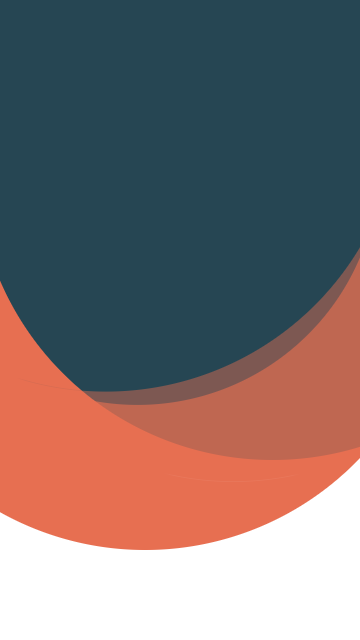
This background is drawn by a Shadertoy shader. Its source:

```glsl
// Layered round bowls in teal, translucent brown and coral over a white ground.

const vec3 WHITE = vec3(1.0);
const vec3 CORAL = vec3(0.906, 0.435, 0.318);
const vec3 TEAL  = vec3(0.149, 0.275, 0.325);

// Signed distance to a disc whose sides run straight up from its centre.
float bowl(vec2 p, vec2 centre, float radius) {
    vec2 q = p - centre;
    return length(vec2(q.x, min(q.y, 0.0))) - radius;
}

// Smooth coverage of the inside of a shape.
float cover(float dist, float pixel) {
    return clamp(0.5 - dist / pixel, 0.0, 1.0);
}

// Thin line along a shape's edge, fading out at both ends of a span in x.
float seam(float dist, float x, vec2 span, float pixel) {
    float fade = smoothstep(span.x, span.x + 0.04, x)
               * (1.0 - smoothstep(span.y - 0.04, span.y, x));
    return cover(abs(dist) - 0.001, pixel) * fade;
}

void mainImage(out vec4 fragColor, in vec2 fragCoord) {
    // Canvas width is one unit
    float pixel = 1.0 / iResolution.x;
    vec2 p = fragCoord * pixel;

    // Bowl edges
    float outer = bowl(p, vec2(0.403, 1.075), 0.825);
    float inner = bowl(p, vec2(0.757, 1.324), 0.824);
    float upper = bowl(p, vec2(0.294, 1.512), 0.822);
    float lower = bowl(p, vec2(0.382, 1.324), 0.671);
    float crease = bowl(p, vec2(0.648, 1.250), 0.810);

    // Coral bowl with faint creases
    vec3 coral = mix(CORAL, TEAL, 0.08 * seam(upper, p.x, vec2(0.04, 0.26), pixel));
    coral = mix(coral, WHITE, 0.06 * seam(crease, p.x, vec2(0.45, 0.84), pixel));

    // Coral tints over teal, stronger below each curve
    float tint = mix(0.45, 0.0, cover(upper, pixel));
    tint = mix(0.795, tint, cover(lower, pixel));
    vec3 inside = mix(TEAL, CORAL, tint);

    // Stack the layers
    vec3 color = mix(WHITE, coral, cover(outer, pixel));
    color = mix(color, inside, cover(inner, pixel));

    fragColor = vec4(color, 1.0);
}
```
